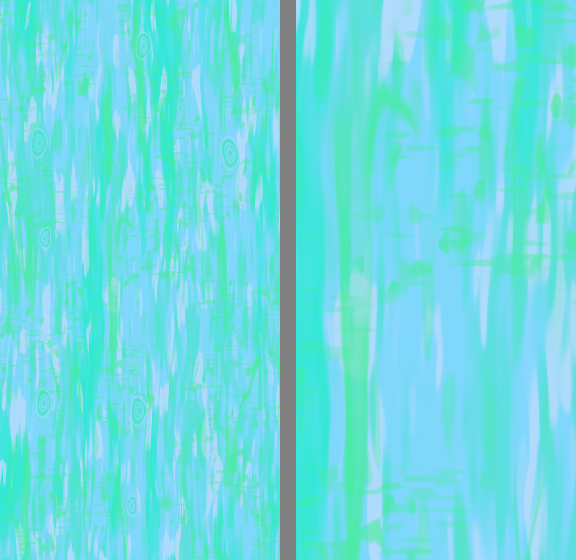
Left: the whole. Right: its middle third, enlarged.
Write a WebGL 1 fragment shader that draws this texture.

```glsl
precision highp float;
uniform vec2 u_resolution;

const vec3 SKY = vec3(0.50, 0.845, 0.99);
const vec3 TEAL = vec3(0.36, 0.875, 0.87);
const vec3 AQUA = vec3(0.15, 0.92, 0.82);
const vec3 GREEN = vec3(0.27, 0.93, 0.60);
const vec3 PALE = vec3(0.73, 0.86, 0.985);

// Feature densities in cells per canvas width
const vec2 BROAD = vec2(11.0, 2.0);
const vec2 MEDIUM = vec2(30.0, 4.2);
const vec2 FINE = vec2(66.0, 9.0);
const vec2 FIBRE = vec2(120.0, 11.0);
const vec2 STREAK = vec2(21.0, 1.8);
const vec2 VEIN = vec2(25.0, 1.5);
const vec2 PATCH = vec2(33.0, 8.0);
const vec2 DAB = vec2(72.0, 32.0);
const vec2 CROSS = vec2(30.0, 125.0);

const float CELL_FALLOFF = 6.0;
const float KNOT_GRID = 3.0;
const float KNOT_CHANCE = 0.45;
const vec2 KNOT_SIZE = vec2(0.020, 0.038);

vec2 hash2(vec2 p) {
  vec2 k = vec2(dot(p, vec2(127.1, 311.7)), dot(p, vec2(269.5, 183.3)));
  return fract(sin(k) * 43758.55);
}

// Smooth cellular noise: random cell values blended by distance
float cellNoise(vec2 p, float seed) {
  vec2 base = floor(p);
  vec2 f = p - base;
  float total = 0.0;
  float weights = 0.0001;
  for (int j = -1; j <= 1; j++) {
    for (int i = -1; i <= 1; i++) {
      vec2 offset = vec2(float(i), float(j));
      vec2 id = base + offset + seed * 17.0;
      vec2 d = offset + 0.15 + 0.7 * hash2(id) - f;
      float w = exp(-CELL_FALLOFF * dot(d, d));
      total += w * hash2(id + 41.3).x;
      weights += w;
    }
  }
  return total / weights;
}

// Layered sines that bend the grain sideways
float sway(vec2 p) {
  return 0.006 * sin(p.y * 4.3 + p.x * 9.0)
       + 0.003 * sin(p.y * 11.0 - p.x * 17.0 + 1.3)
       + 0.0012 * sin(p.y * 29.0 + p.x * 31.0);
}

// Offset from the cell's knot (xy), its radius (z) and presence (w)
vec4 findKnot(vec2 p) {
  vec2 id = floor(p * KNOT_GRID);
  vec2 rnd = hash2(id + 7.7);
  vec2 kind = hash2(id + 23.1);
  vec2 d = p - (id + 0.3 + 0.4 * rnd) / KNOT_GRID;
  float size = mix(0.55, 1.2, kind.y);
  vec2 e = d / (KNOT_SIZE * size);
  e.x += 0.2 * sin(e.y * 1.9 + kind.y * 6.0);
  return vec4(d, length(e), step(kind.x, KNOT_CHANCE));
}

float ring(float r, float radius, float width) {
  return 1.0 - smoothstep(0.0, width, abs(r - radius));
}

void main() {
  vec2 p = gl_FragCoord.xy / u_resolution.x;
  vec4 knot = findKnot(p);
  float r = knot.z;

  // Grain parts around each knot
  vec2 q = p;
  q.x += sway(p) - knot.w * knot.x * 0.8 * exp(-0.4 * r * r);

  // Blue and teal ground
  float fine = cellNoise(q * FINE, 3.0);
  float fibre = cellNoise(q * FIBRE, 4.0);
  float tone = 0.23 * cellNoise(q * BROAD, 1.0)
             + 0.28 * cellNoise(q * MEDIUM, 2.0)
             + 0.27 * fine + 0.22 * fibre;
  vec3 color = mix(TEAL, SKY, smoothstep(0.34, 0.57, tone));

  // Long saturated streaks
  float streak = cellNoise(q * STREAK, 6.0) - 0.35 * (tone - 0.5);
  color = mix(color, AQUA, 0.78 * smoothstep(0.66, 0.98, streak));

  // Pale worn patches with ragged fibre edges
  float worn = cellNoise(q * PATCH, 5.0) + 0.6 * (tone - 0.5) + 0.2 * (fibre - 0.5);
  color = mix(color, PALE, 0.8 * smoothstep(0.72, 0.90, worn));

  // Single light and green fibres
  color = mix(color, PALE, 0.35 * smoothstep(0.74, 0.95, fibre) * smoothstep(0.4, 0.6, tone));
  color = mix(color, GREEN, 0.30 * smoothstep(0.30, 0.08, fine));

  // Thin green veins, broken along their length
  float gaps = cellNoise(q * MEDIUM + 5.0, 7.0);
  float vein = 1.0 - smoothstep(0.0, 0.085, abs(cellNoise(q * VEIN, 8.0) - 0.5));
  color = mix(color, GREEN, 0.72 * vein * smoothstep(0.25, 0.65, gaps));

  // Small dabs and faint cross marks
  float area = smoothstep(0.30, 0.62, cellNoise(p * vec2(9.0, 9.0), 9.0));
  float dab = smoothstep(0.70, 0.92, cellNoise(q * DAB, 10.0));
  float cross = smoothstep(0.62, 0.92, cellNoise(p * CROSS, 11.0));
  color = mix(color, GREEN, area * max(0.62 * dab, 0.42 * cross));

  // Knots: light body, nested rings and a slit along the grain
  float body = knot.w * (1.0 - smoothstep(0.8, 1.15, r));
  color = mix(color, mix(SKY, PALE, 0.25), 0.5 * body);
  float rings = max(ring(r, 1.0, 0.24), 0.55 * ring(r, 0.60, 0.18));
  color = mix(color, mix(AQUA, GREEN, 0.5), 0.75 * knot.w * rings);
  color = mix(color, PALE, 0.4 * knot.w * ring(r, 1.32, 0.2));
  float slit = 1.0 - smoothstep(0.12, 0.36, r);
  color = mix(color, AQUA, 0.7 * knot.w * slit);

  gl_FragColor = vec4(color, 1.0);
}
```
